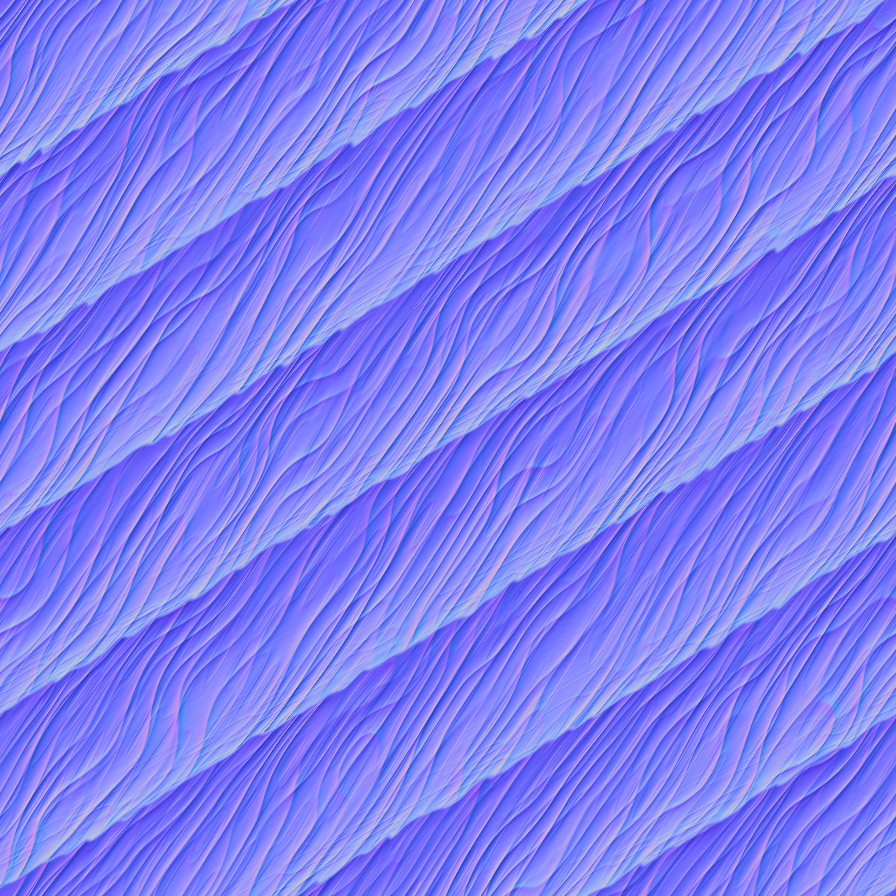
Reproduce this texture map procedurally as a three.js fragment shader.

```glsl
// Tangent-space normal map of twisted rope: diagonal strands, three across and
// five down, each rounded in profile and scored by long, wavering yarn grooves.
// Grooves and stretched noise use integer lattices, so the tile wraps seamlessly.
varying vec2 vUv;

float hash(vec2 p) {
  vec3 q = fract(p.xyx * 0.1031);
  q += dot(q, q.yzx + 33.33);
  return fract((q.x + q.y) * q.z);
}

// Lattice rows are (across.xy, along.zw); corners a whole tile apart share a key.
float corner(vec2 c, vec4 rows) {
  float det = rows.x * rows.w - rows.y * rows.z;
  vec2 key = vec2(rows.w * c.x - rows.y * c.y, rows.x * c.y - rows.z * c.x);
  return hash(floor(mod(key + 0.5, det)));
}

// Signed value noise, from -0.5 to 0.5, periodic over the unit square.
float fibreNoise(vec2 p, vec4 rows) {
  vec2 q = vec2(dot(rows.xy, p), dot(rows.zw, p));
  vec2 c = floor(q);
  vec2 f = q - c;
  f = f * f * (3.0 - 2.0 * f);
  float near = mix(corner(c, rows), corner(c + vec2(1.0, 0.0), rows), f.x);
  float far = mix(corner(c + vec2(0.0, 1.0), rows), corner(c + 1.0, rows), f.x);
  return mix(near, far, f.y) - 0.5;
}

// Narrow rounded valley along the zero crossings of n.
float groove(float n) {
  return n * n / (n * n + 0.006);
}

// Row of rounded yarns, one per unit of x, parted by narrow valleys.
float yarns(float x, float depth) {
  float d = abs(fract(x) - 0.5);
  return depth * groove(d) + 0.005 * d * (1.0 - d);
}

float fibreHeight(vec2 p, float hairiness) {
  float waver = fibreNoise(p, vec4(17.0, -10.0, 5.0, 8.0));
  float sway = fibreNoise(p, vec4(23.0, -13.0, 4.0, 9.0));
  float fine = fibreNoise(p, vec4(120.0, -70.0, 9.0, 14.0));
  float hair = fibreNoise(p, vec4(70.0, -120.0, 16.0, 14.0));
  return yarns(dot(p, vec2(28.0, -16.0)) + 1.6 * waver, 0.0014 + 0.0008 * sway)
       + yarns(dot(p, vec2(35.0, -24.0)) + 2.0 * sway, 0.0007 + 0.0012 * waver) * 0.8
       + 0.0005 * groove(fine) + 0.0016 * fine
       + 0.0005 * (0.15 + hairiness) * groove(hair);
}

void main() {
  // Position within a strand: 0 at its lower edge, 1 at its upper edge
  float fray = fibreNoise(vUv, vec4(70.0, -50.0, 14.0, 18.0))
             + fibreNoise(vUv, vec4(120.0, -70.0, 9.0, 14.0));
  float t = fract(5.0 * vUv.y - 3.0 * vUv.x - 0.02 + 0.035 * fray);

  // Fibres lean over toward both strand edges
  vec2 p = vUv - vec2(0.015 * pow(abs(2.0 * t - 1.0), 3.0) * sign(t - 0.5), 0.0);

  // Fibre slope, faded out where strands meet
  float hairiness = 1.0 - smoothstep(0.03, 0.35, t);
  vec2 e = vec2(0.0007, 0.0);
  vec2 slope = vec2(
    fibreHeight(p + e.xy, hairiness) - fibreHeight(p - e.xy, hairiness),
    fibreHeight(p + e.yx, hairiness) - fibreHeight(p - e.yx, hairiness)) / (2.0 * e.x);
  slope *= smoothstep(0.0, 0.015, t) * (1.0 - smoothstep(0.985, 1.0, t));

  // Rounded strand profile with a bright lower lip and a dark upper crease
  vec2 tilt = mix(vec2(0.19, 0.23), vec2(-0.22, -0.26), t);
  tilt += vec2(0.02, 0.17) * (1.0 - smoothstep(0.0, 0.12, t));
  tilt -= vec2(0.03, 0.1) * smoothstep(0.9, 0.98, t);
  tilt *= smoothstep(-0.01, 0.012, t) * (1.0 - smoothstep(0.988, 1.0, t));

  // Green points down the canvas
  vec3 normal = normalize(vec3(tilt + slope * vec2(-1.0, 1.0), 1.0));
  gl_FragColor = vec4(0.5 + 0.5 * normal, 1.0);
}
```
